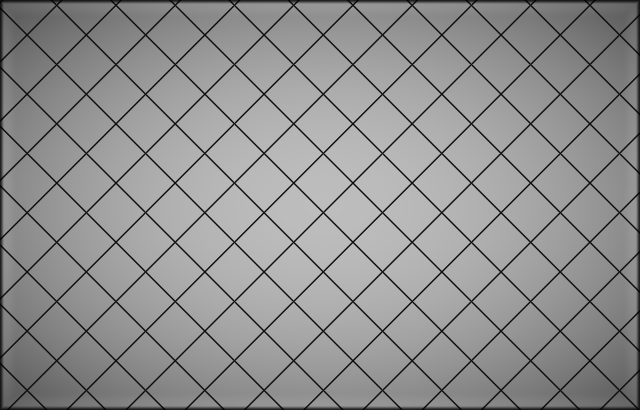
Give the GLSL for this pattern, as a Shadertoy shader.

```glsl
// Coverage of a band around zero, smoothed over one pixel
float band(float dist, float halfWidth, float pixel) {
    return clamp((halfWidth - dist) / pixel + 0.5, 0.0, 1.0);
}

// Distance to the nearest line of a diagonal lattice
float latticeDistance(vec2 p, float period) {
    vec2 diagonal = vec2(p.x + p.y, p.x - p.y) / period;
    vec2 toLine = abs(fract(diagonal + 0.5) - 0.5) * period * 0.70711;
    return min(toLine.x, toLine.y);
}

void mainImage(out vec4 fragColor, in vec2 fragCoord) {
    float pixel = 1.0 / iResolution.y;
    vec2 halfSize = 0.5 * iResolution.xy * pixel;
    vec2 p = fragCoord * pixel - halfSize;

    // Elliptical falloff from the bright centre
    vec2 radial = (p - vec2(0.01, 0.0)) / halfSize;
    float shade = 0.74 - 0.21 * dot(radial, radial);

    // Soft light band just inside the frame
    vec2 inset = halfSize - abs(p);
    float edge = min(inset.x, inset.y);
    shade += 0.05 * smoothstep(0.045, 0.012, edge);

    // Thin dark lattice
    float wire = latticeDistance(p - vec2(0.0081, -0.0187), 0.1445);
    shade = mix(shade, 0.05, band(wire, 0.00175, pixel));

    // Dark rim
    shade *= mix(0.2, 1.0, smoothstep(0.0, 0.011, edge));

    fragColor = vec4(vec3(shade), 1.0);
}
```
